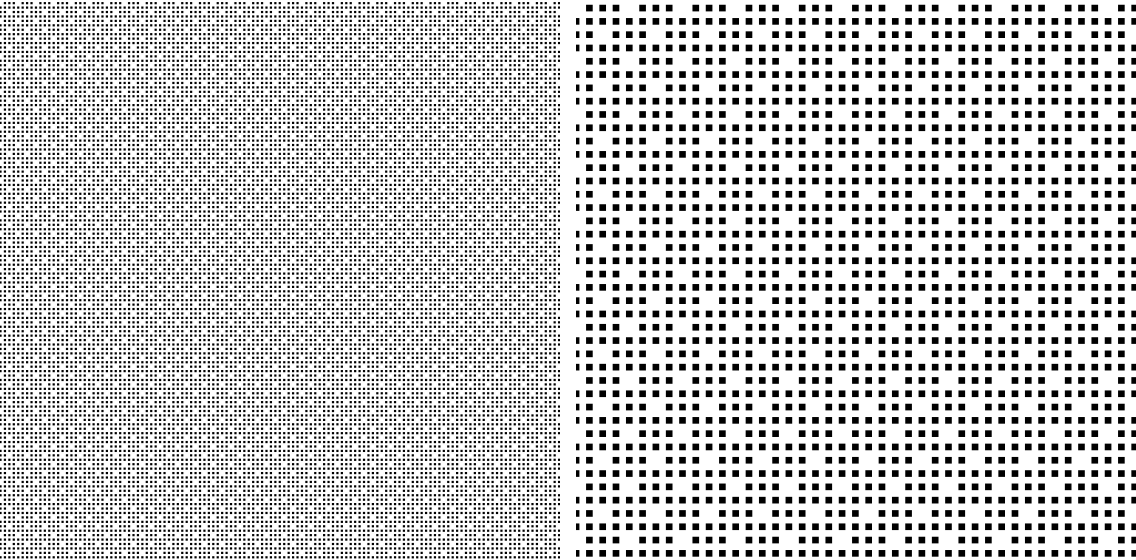
Left: the whole. Right: its middle third, enlarged.
Reproduce this pattern procedurally as a Shadertoy shader.

```glsl
// Fine grid of small black squares on white, thinned by a staggered lattice of gaps.

const float REPEATS = 31.58;                 // pattern tiles across the canvas
const float DOTS_PER_TILE = 4.0;             // grid cells along one tile side
const float DOT_SIZE = 0.5;                  // square side, in cells
const vec2 FIRST_DOT = vec2(0.0009, 0.0048); // centre of the lower left dot, in canvas units
const vec2 GAP_CELL = vec2(2.0, 3.0);        // cell left empty in each tile
const vec3 PAPER = vec3(1.0);
const vec3 INK = vec3(0.0);

// Share of a pixel covered by a centred square, both measured in cells.
float squareCoverage(vec2 offset, float side, float pixel) {
    vec2 cover = clamp((0.5 * side - abs(offset)) / pixel + 0.5, 0.0, 1.0);
    return cover.x * cover.y;
}

// True where a cell falls on the gap lattice or on its half-tile stagger.
bool isGap(vec2 cell) {
    vec2 place = mod(cell - GAP_CELL, DOTS_PER_TILE);
    float halfTile = 0.5 * DOTS_PER_TILE;
    return all(lessThan(place, vec2(0.5)))
        || all(lessThan(abs(place - halfTile), vec2(0.5)));
}

void mainImage(out vec4 fragColor, in vec2 fragCoord) {
    // Grid coordinates, with dot centres on whole numbers
    float cells = REPEATS * DOTS_PER_TILE;
    float pixel = cells / iResolution.y;
    vec2 grid = (fragCoord / iResolution.y - FIRST_DOT) * cells;
    vec2 cell = floor(grid + 0.5);

    // Dots, skipping the gaps
    float ink = isGap(cell) ? 0.0 : squareCoverage(grid - cell, DOT_SIZE, pixel);
    fragColor = vec4(mix(PAPER, INK, ink), 1.0);
}
```
